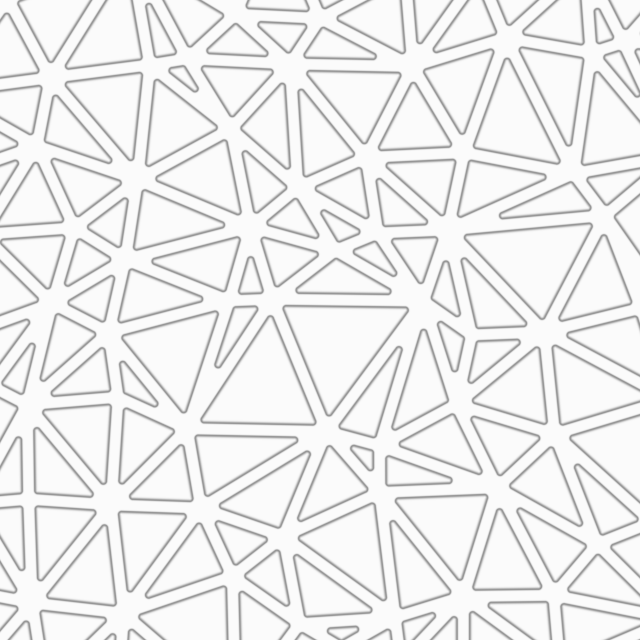
Give the GLSL for this pattern, as a Shadertoy shader.

```glsl
const float CELLS = 7.3;            // sites across the canvas
const float JITTER = 0.82;          // share of a cell a site may wander
const float HALF_GAP = 0.0098;      // triangle outline to mesh edge
const float CORNER_RADIUS = 0.0048;
const float OUTER_BLUR = 0.0012;    // line falloff outside a triangle
const float INNER_BLUR = 0.0019;    // softer falloff inside
const float LINE_DARKNESS = 0.395;
const vec3 PAPER = vec3(0.984);
const vec2 SEED = vec2(17.0, 43.0);
const int REACH = 3;                // neighbouring cells searched
const int SIDE = 2 * REACH + 1;
const int SITES = SIDE * SIDE;
const int MAX_PIVOTS = 20;

vec2 hash2(vec2 cell) {
    vec2 k = vec2(dot(cell, vec2(127.1, 311.7)), dot(cell, vec2(269.5, 183.3)));
    return fract(sin(k) * 43758.5453);
}

float cross2(vec2 a, vec2 b) {
    return a.x * b.y - a.y * b.x;
}

vec2 circumcentre(vec2 a, vec2 b, vec2 c) {
    vec2 u = b - a, v = c - a;
    float uu = dot(u, u), vv = dot(v, v);
    return a + vec2(v.y * uu - u.y * vv, u.x * vv - v.x * uu) / (2.0 * cross2(u, v));
}

// Delaunay triangle around p, counterclockwise, with p as the origin
void delaunayTriangle(vec2 p, out vec2 a, out vec2 b, out vec2 c) {
    vec2 sites[SITES];
    vec2 home = floor(p);
    for (int i = 0; i < SITES; i++) {
        vec2 cell = home + vec2(i % SIDE - REACH, i / SIDE - REACH);
        sites[i] = cell + 0.5 + JITTER * (hash2(cell + SEED) - 0.5) - p;
    }

    // Start wide, then pivot to the site deepest inside the circumcircle
    a = vec2(-30.0, -20.0);
    b = vec2(30.0, -20.0);
    c = vec2(0.0, 30.0);
    for (int n = 0; n < MAX_PIVOTS; n++) {
        vec2 centre = circumcentre(a, b, c);
        float nearest = dot(a - centre, a - centre) * 0.9999;
        int pick = -1;
        for (int i = 0; i < SITES; i++) {
            vec2 offset = sites[i] - centre;
            float d = dot(offset, offset);
            if (d < nearest) {
                nearest = d;
                pick = i;
            }
        }
        if (pick < 0) break;

        // Replace the corner that keeps the origin enclosed
        vec2 s = sites[pick];
        float sa = cross2(s, a), sb = cross2(s, b), sc = cross2(s, c);
        if (sb <= 0.0 && sa >= 0.0) c = s;
        else if (sc <= 0.0 && sb >= 0.0) a = s;
        else b = s;
    }
}

float segmentDistance(vec2 a, vec2 b) {
    vec2 e = b - a;
    return length(a - e * clamp(dot(a, -e) / max(dot(e, e), 1e-8), 0.0, 1.0) * -1.0);
}

// Signed distance from the origin to the inset triangle with round corners
float roundedTriangle(vec2 a, vec2 b, vec2 c, float inset, float radius) {
    float la = length(b - c), lb = length(c - a), lc = length(a - b);
    float perimeter = la + lb + lc;
    vec2 incentre = (la * a + lb * b + lc * c) / perimeter;
    float inradius = cross2(b - a, c - a) / perimeter;
    float scale = 1.0 - (inset + radius) / inradius;
    if (scale <= 0.0) return 1.0;

    a = mix(incentre, a, scale);
    b = mix(incentre, b, scale);
    c = mix(incentre, c, scale);
    float d = min(segmentDistance(a, b), min(segmentDistance(b, c), segmentDistance(c, a)));
    bool inside = min(cross2(a, b), min(cross2(b, c), cross2(c, a))) > 0.0;
    return (inside ? -d : d) - radius;
}

void mainImage(out vec4 fragColor, in vec2 fragCoord) {
    float canvas = min(iResolution.x, iResolution.y);
    vec2 a, b, c;
    delaunayTriangle(fragCoord / canvas * CELLS, a, b, c);
    float d = roundedTriangle(a / CELLS, b / CELLS, c / CELLS, HALF_GAP, CORNER_RADIUS);

    // Soft outline, never thinner than a pixel can show
    float blur = max(d < 0.0 ? INNER_BLUR : OUTER_BLUR, 0.5 / canvas);
    float line = exp(-0.5 * d * d / (blur * blur));
    fragColor = vec4(PAPER - LINE_DARKNESS * line, 1.0);
}
```
